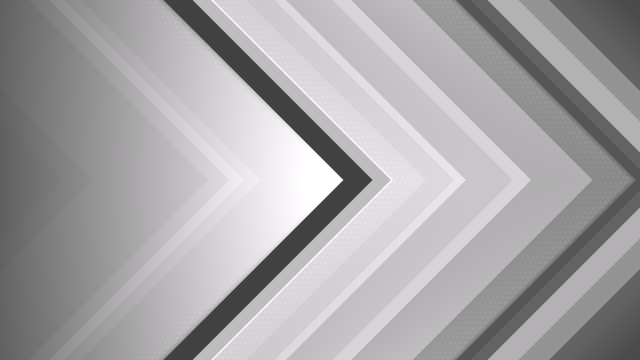
Reproduce this background procedurally as a WebGL 2 fragment shader.

```glsl
#version 300 es
precision highp float;
// Nested grey chevrons pointing right, with a white glow behind the dark one.

#define GLOW_X 0.891        // glow centre, in canvas heights
#define GLOW_STRETCH 0.45   // vertical squash of the glow distance
#define GLOW_FALL 0.70      // brightness lost per canvas height
#define DOT_PITCH 0.0139    // halftone grid spacing
#define DOT_GAIN 0.022      // halftone strength
#define SHADOW_GAIN 0.10    // soft shade beside dark chevrons
#define TINT vec3(1.003, 0.992, 1.003)

uniform vec2 u_resolution;
out vec4 outColor;

const int LEFT_COUNT = 6;
const int RIGHT_COUNT = 15;

// Tip positions and brightness steps of the faint left chevrons.
const float leftTip[LEFT_COUNT] = float[](0.174, 0.259, 0.579, 0.637, 0.678, 0.725);
const float leftStep[LEFT_COUNT] = float[](0.012, 0.012, 0.025, 0.045, -0.030, -0.025);

// Tip positions and tones of the bands, starting at the dark chevron.
const float bandTip[RIGHT_COUNT] = float[](
  0.954, 1.035, 1.086, 1.092, 1.183, 1.262, 1.294, 1.424,
  1.475, 1.646, 1.766, 1.806, 1.854, 1.940, 2.025);
const float bandTone[RIGHT_COUNT] = float[](
  0.255, 0.745, 0.99, 0.89, 0.86, 0.91, 0.785, 0.84,
  0.69, 0.54, 0.34, 0.39, 0.70, 0.58, 0.39);

// Antialiased step along the chevron coordinate.
float edge(float tip, float s, float aa) {
  return smoothstep(-aa, aa, s - tip);
}

// Soft window that fades in before a tip and stops there.
float fadeBefore(float tip, float s, float width) {
  return smoothstep(tip - width, tip, s) * step(s, tip);
}

// Glowing left field with its translucent chevrons.
float leftField(vec2 p, float s, float aa) {
  float r = length((p - vec2(GLOW_X, 0.0)) * vec2(1.0, GLOW_STRETCH));
  float tone = max(1.0 - GLOW_FALL * r, 0.34);
  for (int i = 0; i < LEFT_COUNT; i++)
    tone += leftStep[i] * edge(leftTip[i], s, aa);
  return tone;
}

// Staggered grid of small round dots.
float halftone(vec2 p) {
  vec2 g = p / DOT_PITCH;
  g.x += 0.5 * mod(floor(g.y), 2.0);
  return 1.0 - smoothstep(0.22, 0.40, length(fract(g) - 0.5));
}

void main() {
  vec2 p = (gl_FragCoord.xy - 0.5 * u_resolution) / u_resolution.y;
  p.x += 0.889;
  float rise = abs(p.y);
  float s = p.x + rise;
  float aa = 1.0 / u_resolution.y;

  // Paint the bands from left to right.
  float tone = leftField(p, s, aa);
  for (int i = 0; i < RIGHT_COUNT; i++)
    tone = mix(tone, bandTone[i], edge(bandTip[i], s, aa));

  // Pale panels dim away from the axis, the far grey one brightens.
  float panels = edge(1.092, s, aa) * (1.0 - edge(1.766, s, aa));
  tone += panels * rise * mix(-0.14, 0.14, smoothstep(1.15, 1.75, s));
  tone -= 0.10 * edge(2.025, s, aa) * smoothstep(2.025, 2.28, s);

  // Halftone patches and soft shade beside the dark chevrons.
  float patches = fadeBefore(0.950, s, 0.16) * smoothstep(0.1, 0.5, rise)
                + panels * (1.0 - smoothstep(1.09, 1.22, s))
                + fadeBefore(1.762, s, 0.20);
  tone += DOT_GAIN * halftone(p) * patches;
  float shade = fadeBefore(0.954, s, 0.022) * smoothstep(0.0, 0.3, rise)
              + fadeBefore(1.766, s, 0.02);
  tone -= SHADOW_GAIN * shade;

  outColor = vec4(clamp(tone * TINT, 0.0, 1.0), 1.0);
}
```
